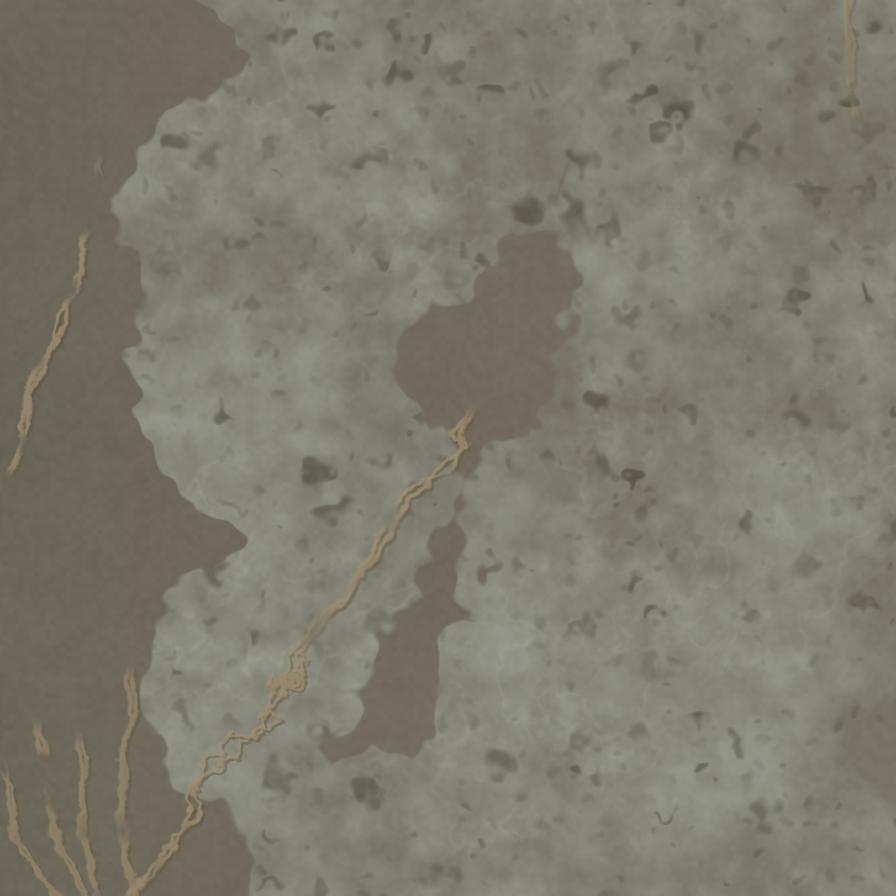
Write a WebGL 2 fragment shader that draws this texture.

```glsl
#version 300 es
precision highp float;
// Weathered stone: mottled grey-green lichen over smooth brown rock.
// Noise-warped outlines split the two layers; pits come from a jittered
// grid, and the tan braided cracks are wandering curves x = f(y).
uniform vec2 u_resolution;
out vec4 fragColor;

float hash(vec2 p) {
  return fract(sin(dot(p, vec2(127.1, 311.7))) * 43758.5453);
}

float noise(vec2 p) {
  vec2 i = floor(p), f = fract(p);
  f = f * f * (3.0 - 2.0 * f);
  return mix(mix(hash(i), hash(i + vec2(1, 0)), f.x),
             mix(hash(i + vec2(0, 1)), hash(i + vec2(1, 1)), f.x), f.y);
}

float fbm(vec2 p) {
  float sum = 0.0, amp = 0.533;
  for (int i = 0; i < 4; i++) {
    sum += amp * noise(p);
    p = mat2(1.6, 1.2, -1.2, 1.6) * p + 7.3;
    amp *= 0.5;
  }
  return sum;
}

float bump(float x, float center, float width) {
  float d = (x - center) / width;
  return exp(-d * d);
}

// Signed distance to bare rock: left margin joined with a slanted streak
float bareRock(vec2 p) {
  float y = p.y;
  float margin = 0.14 + 0.13 * bump(y, 0.93, 0.09) + 0.08 * bump(y, 0.4, 0.09)
               + 0.06 * bump(y, 0.4, 0.025) + 0.13 * bump(y, 0.0, 0.13);
  float center = 0.42 + 0.32 * (y - 0.15) - 0.035 * bump(y, 0.6, 0.08);
  float halfWidth = 0.034 + 0.035 * bump(y, 0.6, 0.06) - 0.02 * smoothstep(0.7, 0.86, y);
  float streak = max(abs(p.x - center) * 0.95 - halfWidth, abs(y - 0.51) - 0.35);
  float warp = 0.13 * (fbm(p * 9.0 + 3.0) - 0.5) + 0.03 * (noise(p * 48.0) - 0.5);
  return min(p.x - margin, streak) + warp;
}

// Soft irregular pits, at most one per grid cell
float pits(vec2 p, float cells, float share) {
  vec2 q = p * cells + 0.5 * vec2(noise(p * 70.0), noise(p * 70.0 + 31.0));
  float depth = 0.0;
  for (int k = 0; k < 9; k++) {
    vec2 c = floor(q) + vec2(k % 3 - 1, k / 3 - 1);
    vec2 spot = c + 0.15 + 0.7 * vec2(hash(c + cells), hash(c + 17.0));
    float radius = mix(0.14, 0.3, hash(c + 41.0));
    float strength = step(hash(c + 63.0), share) * mix(0.35, 1.0, hash(c + 85.0));
    depth = max(depth, strength * (1.0 - smoothstep(0.3 * radius, 1.2 * radius, distance(q, spot))));
  }
  return depth;
}

// Two wandering strands that part and rejoin; dx is the offset from the curve
float crack(vec2 p, float dx, float spread, float seed) {
  float drift = 0.03 * (noise(vec2(p.y * 14.0, seed)) - 0.5);
  float line = 0.0;
  for (int i = 0; i < 2; i++) {
    float s = seed + 9.0 * float(i);
    float wander = spread * (fbm(p * 42.0 + s) - 0.5) * 2.2;
    float width = 0.0012 + 0.0026 * noise(p * 60.0 + s);
    line = max(line, 1.0 - smoothstep(width * 0.4, width + 0.0025, abs(dx + drift + wander)));
  }
  return line * smoothstep(0.12, 0.55, noise(p * 28.0 + seed));
}

float span(float y, float low, float high) {
  return smoothstep(low - 0.01, low + 0.01, y) * (1.0 - smoothstep(high - 0.015, high + 0.015, y));
}

float cracks(vec2 p) {
  float y = p.y;
  float diagonal = 0.13 + 0.9 * y - 0.35 * y * y;
  float spread = 0.009 + 0.02 * bump(y, 0.19, 0.1) + 0.012 * bump(y, 0.49, 0.04);
  float line = crack(p, (p.x - diagonal) * 0.78, spread, 2.0) * span(y, -0.1, 0.54);
  float upper = 0.1 * smoothstep(0.42, 0.74, y);
  line = max(line, crack(p, (p.x - upper) * 0.95, 0.012, 25.0) * span(y, 0.42, 0.82));
  line = max(line, 0.6 * crack(p, p.x - 0.96, 0.008, 51.0) * span(y, 0.87, 1.1));
  // Fan of short cracks in the lower left corner
  for (float k = 0.0; k < 4.0; k++) {
    float x = 0.05 + 0.034 * k - (0.32 - 0.08 * k) * y;
    float top = 0.17 + 0.14 * hash(vec2(k, 5.0));
    line = max(line, 0.85 * crack(p, p.x - x, 0.009, 70.0 + 13.0 * k) * span(y, -0.1, top));
  }
  return line;
}

void main() {
  vec2 p = gl_FragCoord.xy / u_resolution;
  float mottle = fbm(p * 38.0 + 11.0) - 0.5;
  // Lichen: broad blotches, fine mottling, pale threads and dark pits
  float stain = 0.75 * bump(p.x, 0.9, 0.17) * bump(p.y, 0.88, 0.13)
              + 0.7 * bump(p.x, 1.0, 0.08) * bump(p.y, 0.17, 0.06);
  float tone = 0.6 + 1.4 * (fbm(p * 7.0) - 0.5) + 1.1 * mottle - stain;
  vec3 lichen = mix(vec3(0.465, 0.45, 0.395), vec3(0.555, 0.565, 0.51), clamp(tone, 0.0, 1.1));
  float thread = 1.0 - smoothstep(0.0, 0.07, abs(fbm(p * 24.0 + 60.0) - 0.5));
  lichen += 0.022 * thread * smoothstep(0.5, 0.75, noise(p * 9.0 + 4.0));
  float pit = max(pits(p, 17.0, 0.42), 0.5 * pits(p + 0.37, 34.0, 0.4));
  lichen -= pit * vec3(0.13, 0.135, 0.14);
  // Rock: smooth, greener toward the left
  vec3 rock = mix(vec3(0.415, 0.4, 0.345), vec3(0.45, 0.42, 0.365), smoothstep(0.0, 0.4, p.x));
  rock += 0.03 * (fbm(p * 6.0 + 20.0) - 0.5) + 0.02 * mottle;
  float bare = 1.0 - smoothstep(-0.004, 0.005, bareRock(p));
  vec3 color = mix(lichen, rock, bare) + 0.022 * (noise(p * 170.0) - 0.5);
  // Cracks: olive shade beside a tan crest
  color = mix(color, vec3(0.35, 0.31, 0.23), 0.45 * cracks(p + vec2(-0.003, 0.003)));
  color = mix(color, vec3(0.62, 0.55, 0.43), 0.8 * cracks(p));
  fragColor = vec4(color, 1.0);
}
```
